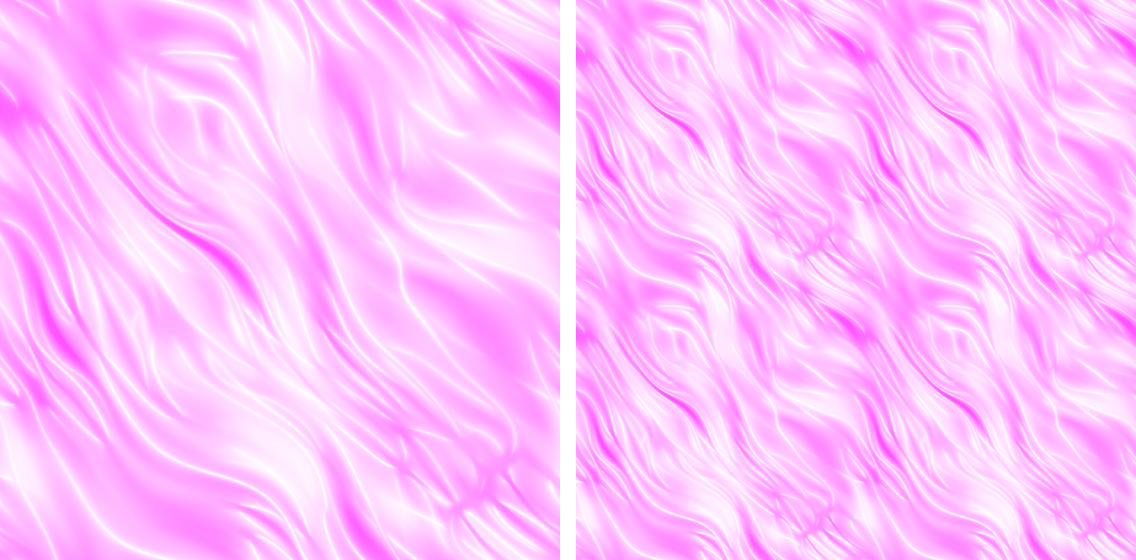
Left, the tile; right, the same tile 2 across and 2 down.
Reproduce this texture procedurally as a WebGL 2 fragment shader.

```glsl
#version 300 es
precision highp float;
// Silky pink folds: narrow magenta bands crossed by thin white creases, all
// drifting down to the right. Stretched gradient noise on wrapped integer
// lattices gives the bands; its zero lines, gently bent, give the creases.

uniform vec2 u_resolution;
out vec4 outColor;

// Integer lattices: each column is the step in cells over one tile in x or y.
// The first row counts across the folds, the second along them.
const mat2 CREASE_MAIN = mat2(8, 2, 7, -2);
const mat2 CREASE_FINE = mat2(9, 2, 9, -2);
const mat2 CREASE_HAIR = mat2(14, 3, 12, -3);
const mat2 BANDS = mat2(7, 2, 6, -2);
const mat2 STREAKS = mat2(17, 4, 15, -4);
const mat2 BENDS = mat2(3, 1, -1, 3);
const mat2 PATCHES = mat2(2, 1, -1, 2);

const vec2 ACROSS = vec2(0.75, 0.66);
const float CREASE_WIDTH = 0.005;

// Integer hash giving two values in 0..1
vec2 hash2(ivec2 cell, int seed) {
    uvec3 v = uvec3(ivec3(cell, seed)) * 1664525u + 1013904223u;
    v.x += v.y * v.z;
    v.y += v.z * v.x;
    v.z += v.x * v.y;
    v ^= v >> 16u;
    v.x += v.y * v.z;
    v.y += v.z * v.x;
    return vec2(v.xy >> 8u) / 16777216.0;
}

// Unit gradient of a cell, the same for cells a whole tile apart
vec2 gradient(vec2 cell, mat2 lattice, mat2 toTile, int seed) {
    vec2 tile = floor(toTile * cell + 0.001);
    ivec2 wrapped = ivec2(round(cell - lattice * tile));
    return normalize(hash2(wrapped, seed) - 0.49999);
}

// Gradient noise that repeats over the unit square
float tileNoise(vec2 uv, mat2 lattice, int seed) {
    mat2 toTile = inverse(lattice);
    vec2 p = lattice * uv;
    vec2 cell = floor(p);
    vec2 f = p - cell;
    vec2 w = f * f * f * (f * (f * 6.0 - 15.0) + 10.0);
    vec2 e = vec2(1, 0);
    float a = dot(gradient(cell, lattice, toTile, seed), f);
    float b = dot(gradient(cell + e.xy, lattice, toTile, seed), f - e.xy);
    float c = dot(gradient(cell + e.yx, lattice, toTile, seed), f - e.yx);
    float d = dot(gradient(cell + e.xx, lattice, toTile, seed), f - e.xx);
    return mix(mix(a, b, w.x), mix(c, d, w.x), w.y);
}

// Bends the plane so that the folds meander
vec2 bend(vec2 uv, float amount) {
    return uv + amount * vec2(tileNoise(uv, BENDS, 11), tileNoise(uv, BENDS, 12));
}

// Falls to zero in a line of even width where the noise n changes sign,
// and fades out where that line turns away from the run of the folds
float crease(vec2 p, float n, mat2 lattice, int seed, float strength) {
    float cells = length(vec2(lattice[0].x, lattice[1].x));
    vec2 h = 0.1 * ACROSS / cells;
    float slope = abs(tileNoise(p + h, lattice, seed) - tileNoise(p - h, lattice, seed)) / 0.2;
    float d = abs(n) / (max(slope, 0.2) * cells);
    d = sqrt(d * d + 0.000001) - 0.001;
    return mix(1.0, d / (d + CREASE_WIDTH), strength * smoothstep(0.1, 0.55, slope));
}

// Lets a crease come and go along its length
float presence(vec2 uv, int seed) {
    return smoothstep(-0.18, 0.2, tileNoise(uv, BENDS, seed));
}

// Depth of pink: 0 is white, larger is more magenta
float foldDepth(vec2 uv) {
    vec2 p = bend(uv, 0.11);
    float mainFold = tileNoise(p, CREASE_MAIN, 1);
    float fineFold = tileNoise(p, CREASE_FINE, 2);
    float hairFold = tileNoise(p, CREASE_HAIR, 8);

    float depth = 0.35
        + 0.47 * tileNoise(p, BANDS, 3)
        + 0.3 * mainFold
        + 0.25 * fineFold
        + 0.13 * tileNoise(uv, PATCHES, 4)
        + 0.17 * tileNoise(p, STREAKS, 5);
    depth = max(depth, 0.08);

    // Finer creases melt away where they meet a main one
    float apart = smoothstep(0.01, 0.12, abs(mainFold));
    depth *= crease(p, mainFold, CREASE_MAIN, 1, mix(0.7, 1.0, presence(uv, 6)));
    depth *= crease(p, fineFold, CREASE_FINE, 2, apart * presence(uv, 7));
    depth *= crease(p, hairFold, CREASE_HAIR, 8, 0.7 * apart * presence(uv, 9));
    return depth;
}

void main() {
    vec2 uv = gl_FragCoord.xy / u_resolution;
    float green = clamp(1.0 - foldDepth(uv), 0.33, 1.0);
    outColor = vec4(1.0, green, 1.0, 1.0);
}
```
